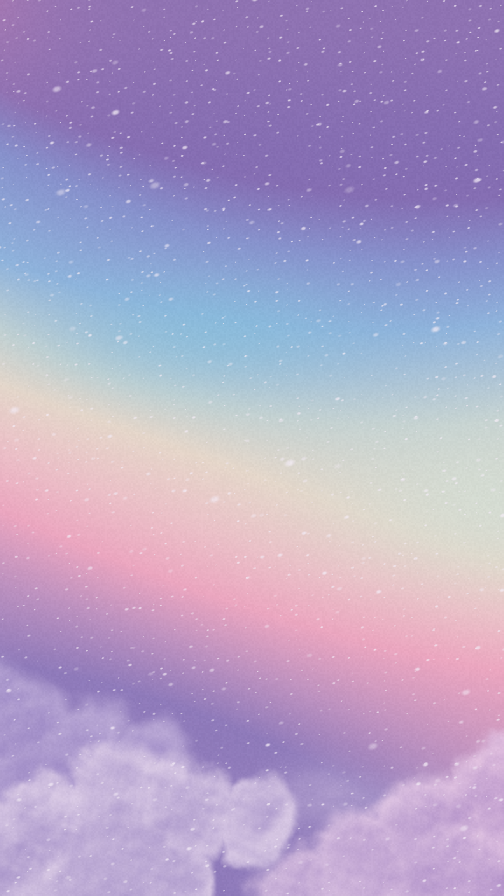
Write a Shadertoy shader that draws this background.

```glsl
#define STAR_BRIGHTNESS 0.75
#define STAR_SLANT 0.35
#define GRAIN 0.022
#define CLOUD_WARP 0.075
#define CLOUD_SOFTNESS 0.016
#define VIOLET vec3(0.54, 0.43, 0.69)
#define CLOUD_SHADE vec3(0.64, 0.56, 0.78)
#define CLOUD_LIGHT vec3(0.86, 0.80, 0.90)

const int BANDS = 9;

// Depth of each colour band from the top, at the left, middle and right
const vec3 bandDepth[BANDS] = vec3[](
    vec3(0.10, 0.20, 0.22), vec3(0.17, 0.27, 0.29), vec3(0.29, 0.36, 0.36),
    vec3(0.37, 0.46, 0.47), vec3(0.43, 0.53, 0.63), vec3(0.50, 0.61, 0.69),
    vec3(0.57, 0.68, 0.75), vec3(0.65, 0.75, 0.87), vec3(0.74, 0.82, 0.98));

const vec3 bandColor[BANDS] = vec3[](
    vec3(0.52, 0.43, 0.70), vec3(0.53, 0.57, 0.80), vec3(0.56, 0.70, 0.86),
    vec3(0.77, 0.82, 0.82), vec3(0.90, 0.84, 0.79), vec3(0.92, 0.75, 0.78),
    vec3(0.92, 0.65, 0.75), vec3(0.74, 0.57, 0.75), vec3(0.56, 0.48, 0.73));

// Cloud puffs as centre and radius: back left, front left, right
const vec3 puffs[15] = vec3[](
    vec3(0.02, 0.33, 0.12), vec3(0.17, 0.31, 0.09), vec3(0.30, 0.26, 0.09),
    vec3(0.10, 0.22, 0.14),
    vec3(0.23, 0.19, 0.11), vec3(0.37, 0.17, 0.10), vec3(0.10, 0.13, 0.11),
    vec3(0.51, 0.15, 0.08), vec3(0.00, 0.07, 0.13), vec3(0.24, 0.02, 0.19),
    vec3(1.01, 0.19, 0.12), vec3(0.87, 0.13, 0.12), vec3(0.74, 0.06, 0.11),
    vec3(0.60, 0.00, 0.09), vec3(0.92, 0.00, 0.16));

float hash(vec2 p) {
    vec3 q = fract(p.xyx * 0.1031);
    q += dot(q, q.yzx + 33.33);
    return fract((q.x + q.y) * q.z);
}

float noise(vec2 p) {
    vec2 cell = floor(p), f = fract(p);
    f = f * f * (3.0 - 2.0 * f);
    return mix(mix(hash(cell), hash(cell + vec2(1, 0)), f.x),
               mix(hash(cell + vec2(0, 1)), hash(cell + vec2(1, 1)), f.x), f.y);
}

float fbm(vec2 p) {
    float sum = 0.0, weight = 0.5;
    for (int i = 0; i < 5; i++) {
        sum += weight * noise(p);
        p = mat2(1.6, 1.2, -1.2, 1.6) * p + 7.3;
        weight *= 0.5;
    }
    return sum;
}

// Quadratic through three values spaced evenly over x = 0..1
float curve(vec3 v, float x) {
    return v.x + x * (4.0 * v.y - 3.0 * v.x - v.z) + 2.0 * x * x * (v.x + v.z - 2.0 * v.y);
}

vec3 sky(float x, float depth) {
    vec3 color = mix(VIOLET + vec3(0.02, 0.02, 0.01), bandColor[0], smoothstep(0.0, 0.2, depth));
    color += vec3(0.08, 0.02, 0.0) * exp(-9.0 * length(vec2(x, depth)));
    for (int i = 1; i < BANDS; i++) {
        float start = curve(bandDepth[i - 1], x), end = curve(bandDepth[i], x);
        color = mix(color, bandColor[i], clamp((depth - start) / (end - start), 0.0, 1.0));
    }
    // Cyan glow in the blue band, pale mint glow at the right
    vec2 cyan = (vec2(x, depth) - vec2(0.42, 0.37)) / vec2(0.28, 0.06);
    vec2 mint = (vec2(x, depth) - vec2(1.0, 0.56)) / vec2(0.32, 0.08);
    color = mix(color, vec3(0.52, 0.75, 0.86), 0.55 * exp(-dot(cyan, cyan)));
    return mix(color, vec3(0.83, 0.87, 0.83), 0.75 * exp(-dot(mint, mint)));
}

// Blends a group of puffs, with relief lit from above, over the colour
vec3 addCloud(vec3 color, vec2 p, int first, int last, float softness, float opacity, vec3 tint) {
    float billow = fbm(p * 13.0);
    vec2 warped = p + CLOUD_WARP * (vec2(billow, fbm(p * 13.0 + 31.0)) - 0.48);
    float edge = 1.0;
    for (int i = first; i <= last; i++)
        edge = min(edge, length(warped - puffs[i].xy) - puffs[i].z);
    float relief = billow - fbm((p + vec2(-0.008, 0.016)) * 13.0);
    float light = 0.55 + 1.3 * relief + 0.35 * smoothstep(-0.08, 0.0, edge);
    vec3 body = mix(CLOUD_SHADE, CLOUD_LIGHT, clamp(light, 0.0, 1.0)) + tint;
    return mix(color, body, opacity * smoothstep(softness, -softness, edge));
}

// One slanted fleck at a random place in each grid cell
float stars(vec2 p, float cells, float size, float chance) {
    vec2 grid = p * cells, cell = floor(grid);
    vec2 place = 0.2 + 0.6 * vec2(hash(cell + 3.7), hash(cell + 19.1));
    vec2 d = (grid - cell - place) / cells;
    d = vec2(d.x + STAR_SLANT * d.y, d.y - STAR_SLANT * d.x) / vec2(1.35, 0.85);
    float radius = size * (0.5 + 0.7 * hash(cell + 41.3));
    float bright = step(hash(cell + 67.9), chance) * (0.35 + 0.65 * hash(cell + 5.3));
    return bright * smoothstep(radius * 1.5, radius * 0.3, length(d));
}

void mainImage(out vec4 fragColor, in vec2 fragCoord) {
    vec2 uv = fragCoord / iResolution.xy;
    vec2 p = vec2(uv.x, uv.y * 16.0 / 9.0);
    vec3 color = sky(uv.x, 1.0 - uv.y);

    // Clouds from back to front, pink towards the right
    color = addCloud(color, p, 0, 3, CLOUD_SOFTNESS * 1.8, 0.6, vec3(-0.03, -0.03, 0.0));
    float wisp = fbm(p * vec2(8.0, 14.0)) * exp(-dot((p - vec2(0.67, 0.19)) * vec2(7, 16), (p - vec2(0.67, 0.19)) * vec2(7, 16)));
    color = mix(color, CLOUD_LIGHT, 0.7 * wisp);
    color = addCloud(color, p, 10, 14, CLOUD_SOFTNESS * 1.5, 0.85, vec3(0.05, -0.01, 0.0) * uv.x);
    color = addCloud(color, p, 4, 9, CLOUD_SOFTNESS, 0.9, vec3(0.0));

    // Flecks, denser towards the top
    float flecks = stars(p, 48.0, 0.0022, 0.25 + 0.3 * uv.y)
                 + stars(p + 2.3, 26.0, 0.0035, 0.3)
                 + stars(p + 5.1, 11.0, 0.0065, 0.1 + 0.15 * uv.y);
    color = mix(color, vec3(0.95, 0.92, 0.96), STAR_BRIGHTNESS * min(flecks, 1.0));

    color += GRAIN * (hash(floor(p * 288.0)) - 0.5);
    fragColor = vec4(color, 1.0);
}
```
